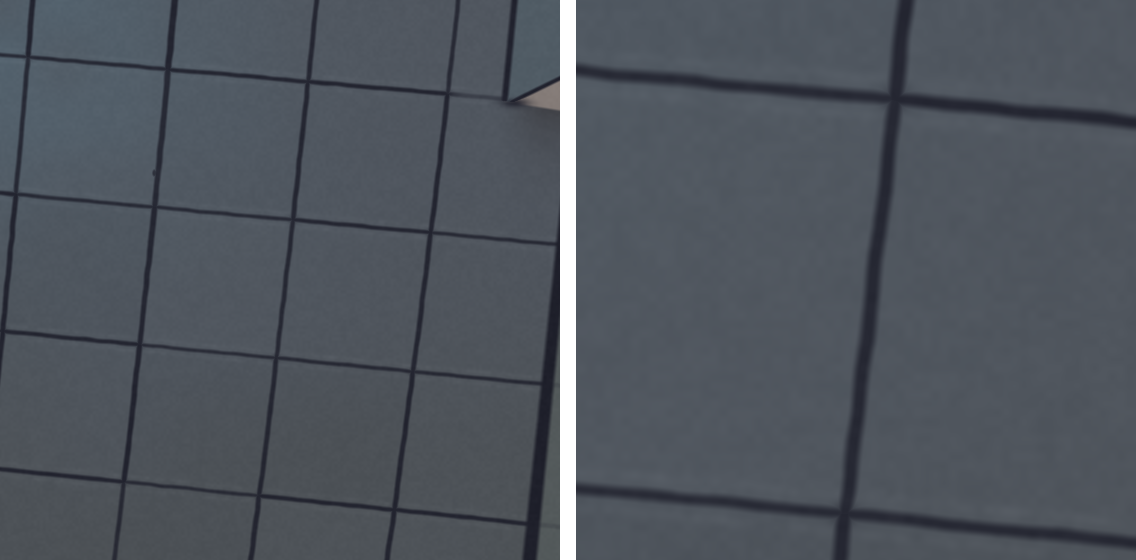
Left: the whole. Right: its middle third, enlarged.
Reproduce this texture procedurally as a Shadertoy shader.

```glsl
// A wall of square slate-grey tiles, seen slightly askew, with thin dark joints.
// The position is warped into tile units, so joints lie on whole numbers; noise adds
// wear. A wide joint on the right and a raised panel corner are laid over the grid.
#define JOINT_X 0.0046      // half width of upright joints
#define JOINT_Y 0.0037      // half width of level joints
#define SOFTNESS 0.0030     // blur of the edges
#define WOBBLE 0.0016       // unevenness of the joints
#define GRAIN 0.022         // strength of the fine speckle
#define TILE_VARIATION 0.012
#define SLATE vec3(0.310, 0.334, 0.368)
#define WARM_SLATE vec3(0.300, 0.318, 0.335)
#define SKY_SHEEN vec3(0.015, 0.045, 0.055)
#define JOINT_COLOR vec3(0.125, 0.130, 0.175)
#define SIDE_COLOR vec3(0.325, 0.350, 0.355)
#define LEDGE_COLOR vec3(0.520, 0.485, 0.470)

float hash(vec2 p) {
    vec3 q = fract(vec3(p.xyx) * 0.1031);
    q += dot(q, q.yzx + 33.33);
    return fract((q.x + q.y) * q.z);
}

float noise(vec2 p) {
    vec2 cell = floor(p), f = fract(p);
    f = f * f * (3.0 - 2.0 * f);
    vec2 e = vec2(0.0, 1.0);
    return mix(mix(hash(cell), hash(cell + e.yx), f.x),
               mix(hash(cell + e.xy), hash(cell + e.yy), f.x), f.y);
}

// Coverage of the side where d is negative
float inside(float d, float soft) {
    return 1.0 - smoothstep(-soft, soft, d);
}

// Spacing of the joints, which changes slightly across the wall
vec2 tileSize(vec2 p) {
    return vec2(mix(0.2533, 0.2435, p.y), mix(0.2467, 0.2520, p.x));
}

// Tile coordinates: whole numbers fall on the joints
vec2 toTiles(vec2 p) {
    float bow = 0.016 * p.y * (1.0 - p.y);
    vec2 start = vec2(mix(0.0586, -0.0391, p.y) + bow, mix(0.0977, 0.1850, p.x));
    return (p - start) / tileSize(p);
}

void mainImage(out vec4 fragColor, in vec2 fragCoord) {
    vec2 p = fragCoord / iResolution.xy;
    p.y = 1.0 - p.y;                       // measured downwards from the top
    float soft = max(SOFTNESS, 1.0 / iResolution.y);

    // Tile surface: broad tint, sheen, slight differences and grain
    vec2 tile = toTiles(p);
    float warmth = smoothstep(0.35, 1.1, p.y + 0.25 * (noise(p * 5.0) - 0.5));
    vec3 color = mix(SLATE, WARM_SLATE, warmth);
    color += SKY_SHEEN * exp(-5.0 * dot(p, p)) * (0.6 + 0.6 * noise(p * 9.0));
    color += TILE_VARIATION * (hash(floor(tile) + 7.0) - 0.5);
    float grain = 0.6 * noise(p * 190.0) + 0.4 * noise(p * 75.0) - 0.5;

    // Wide joint at the right, with the neighbouring surface beyond it
    float sideX = p.x - mix(1.048, 0.9455, p.y);
    float beyond = inside(-sideX, soft);
    color = mix(color, SIDE_COLOR, beyond);

    // Grid joints, each stretch with its own width and depth
    vec2 wobble = vec2(noise(p * 45.0), noise(p * 45.0 + 31.0)) - 0.5;
    vec2 warped = toTiles(p + WOBBLE * wobble);
    vec2 index = floor(warped + 0.5);
    vec2 dist = abs(warped - index) * tileSize(p);
    float wearX = hash(vec2(index.x, floor(tile.y)) + 17.0);
    float wearY = hash(vec2(floor(tile.x), index.y) + 53.0);
    float heavy = exp(-pow((index.x - 1.0) * 2.0, 2.0)) * smoothstep(0.7, 0.2, p.y);
    float upright = inside(dist.x - JOINT_X * (0.86 + 0.2 * wearX + 0.25 * heavy), soft)
                  * (0.84 + 0.14 * wearX) * step(index.x, 3.5);
    float level = inside(dist.y - JOINT_Y * (0.85 + 0.25 * wearY), soft)
                * (0.80 + 0.18 * wearY) * mix(1.0, 0.2, beyond);
    level *= 1.0 - 0.5 * smoothstep(0.79, 0.83, p.x) * step(index.y, 0.5);

    // Pale chipped rims, darker crossings and one small chip
    float rim = exp(-pow((dist.y - 0.011) / 0.004, 2.0)) * noise(p * 110.0);
    color += 0.022 * rim * (1.0 - beyond);
    float crossing = exp(-dot(dist, dist) / 0.00005) * step(index.x, 3.5);
    float chip = inside(length((p - vec2(0.276, 0.309)) * vec2(1.6, 1.0)) - 0.006, soft);
    float dark = max(max(upright, level), max(0.75 * crossing, 0.7 * chip));
    color = mix(color, JOINT_COLOR, dark);

    float sideJoint = inside(abs(sideX) - mix(0.008, 0.0125, p.y), 1.6 * soft);
    color = mix(color, JOINT_COLOR * 0.95, sideJoint);

    // Raised panel corner: soft shadow, light ledge, pane and dark edges
    float left = p.x - mix(0.919, 0.901, p.y / 0.182);
    float slant = p.y - 0.180 + 0.49 * (p.x - 0.918);
    float base = p.y - 0.183 - 0.16 * (p.x - 0.91);
    float shade = exp(-max(base, 0.0) / 0.06) * smoothstep(-0.02, 0.08, left);
    color = mix(color, vec3(0.20, 0.19, 0.20), 0.55 * shade);
    float panel = inside(-left, soft) * inside(base, soft);
    color = mix(color, LEDGE_COLOR, panel);
    color = mix(color, vec3(0.315, 0.360, 0.395), panel * inside(slant, soft));
    float edge = inside(abs(left) - 0.0055, 1.3 * soft) * inside(base, soft);
    float trim = inside(abs(slant) - 0.0040, soft) * panel;
    vec2 tip = (p - vec2(0.920, 0.184)) / vec2(0.025, 0.008);
    float corner = exp(-dot(tip, tip));
    color = mix(color, JOINT_COLOR, max(max(edge, trim), 0.9 * corner));

    fragColor = vec4(color + GRAIN * grain, 1.0);
}
```
